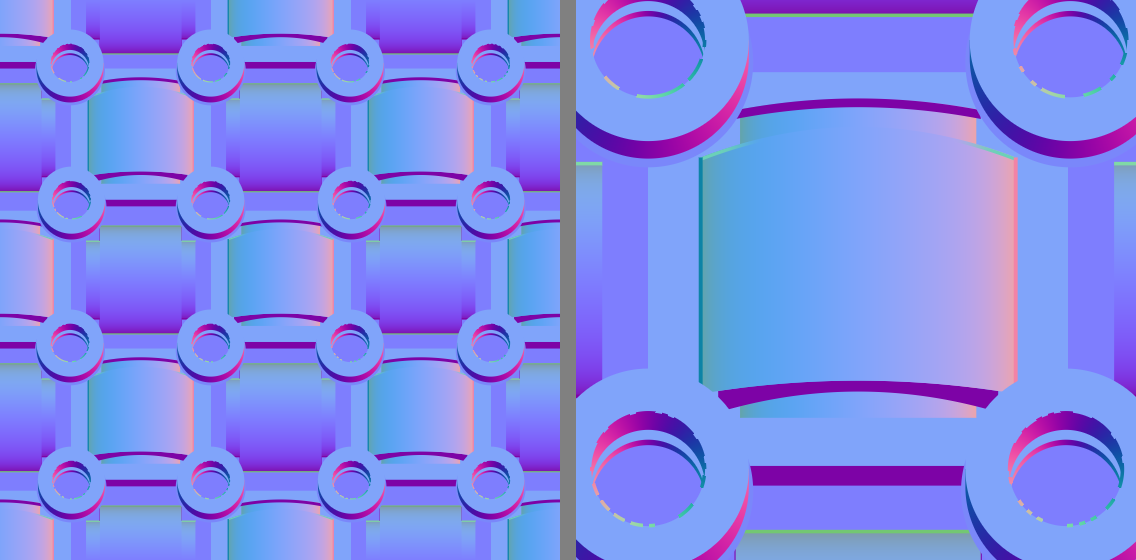
Left, the full canvas; right, a detail of the centre.
Give the GLSL for this texture map, as a Shadertoy shader.

```glsl
const float CANVAS = 768.0;             // design units across the canvas
const float CELL = CANVAS / 4.0;        // four cells each way, two per repeat
const vec2 LATTICE = vec2(97.0, 85.0);  // first crossing, y pointing down
const vec3 TILTED = vec3(0.50, 0.645, 0.98);
const vec3 FLAT = vec3(0.495, 0.495, 0.995);
const vec3 FRONT = vec3(0.49, 0.01, 0.65);

float hash(vec2 p) {
    vec3 q = fract(p.xyx * vec3(0.1031, 0.1030, 0.0973));
    q += dot(q, q.yzx + 33.33);
    return fract((q.x + q.y) * q.z);
}

float fill(float d, float aa) { return clamp(0.5 - d / aa, 0.0, 1.0); }

float band(float x, float lo, float hi, float aa) {
    return fill(max(lo - x, x - hi), aa);
}

float box(vec2 p, vec2 halfSize) {
    vec2 d = abs(p) - halfSize;
    return max(d.x, d.y);
}

// Normal colour of a steep wall facing dir
vec3 wallColor(vec2 dir) {
    return vec3(0.5 + 0.45 * dir.x, 0.43 - 0.42 * dir.y, 0.65);
}

// Normal colour across a rounded surface, t from -1 to 1 along axis
vec3 bend(vec3 base, vec2 axis, float t) {
    t = clamp(t, -1.0, 1.0);
    float slope = 0.27 * t + 0.16 * pow(t, 5.0);
    float depth = 0.10 * t * t + 0.22 * pow(t, 8.0);
    return base + vec3(axis * slope, -depth);
}

// Upright barrel standing in a raised frame
vec3 uprightCell(vec2 p, float aa) {
    vec3 col = mix(FLAT, TILTED, band(p.y, -87.0, 93.0, aa));
    col = mix(col, FRONT, band(p.y, 93.0, 102.0, aa));
    float u = p.x / 72.0;
    float v = p.x / 54.0;

    // Narrow neck with its top lip
    float neckTop = -75.0 + 5.0 * v * v;
    float neckSide = abs(p.x) - 54.0;
    vec3 neck = bend(TILTED, vec2(1.0, 0.0), v);
    col = mix(col, neck, fill(max(neckSide, max(neckTop - p.y, p.y - 71.0)), aa));
    col = mix(col, FRONT, fill(max(neckSide - 2.0, abs(p.y - neckTop - 2.0) - 2.0), aa));

    // Shadowed lower lip, then the barrel
    float bottom = 54.0 + 6.0 * u * u;
    float lip = max(abs(p.x) - 64.0, max(bottom - p.y, p.y - bottom - 5.0 - 6.0 * u * u));
    col = mix(col, FRONT, fill(lip, aa));
    float top = -62.0 + 14.0 * u * u;
    float barrel = max(abs(p.x) - 72.0, max(top - p.y, p.y - bottom));
    col = mix(col, bend(TILTED, vec2(1.0, 0.0), u), fill(barrel, aa));

    // Bright shoulders and edge lines
    float shoulder = max(barrel, p.y - top - 1.6);
    col = mix(col, vec3(0.42, 0.82, 0.72), fill(shoulder, aa) * smoothstep(0.6, 0.9, abs(u)));
    float edge = max(abs(abs(p.x) - 72.0) - 0.9, max(-48.0 - p.y, p.y - 60.0));
    return mix(col, wallColor(vec2(sign(p.x), -0.2)), fill(edge, aa));
}

// Sideways barrel lying in the flat ground; pitch is the distance to the row above
vec3 sidewaysCell(vec2 p, float pitch, float aa) {
    vec3 col = mix(FLAT, FRONT, band(p.y + pitch, 93.0, 102.0, aa));
    vec2 q = p - vec2(0.0, 8.0);
    float wide = box(q, vec2(75.0, 54.0));
    float tall = box(q, vec2(56.0, 73.5));
    vec3 rim = wallColor(vec2(0.0, sign(q.y)));

    col = mix(col, bend(FLAT, vec2(0.0, -1.0), q.y / 54.0), fill(wide, aa));
    col = mix(col, rim, fill(max(wide, 52.4 - abs(q.y)), aa));
    col = mix(col, FRONT, fill(max(abs(tall) - 0.6, 54.0 - abs(q.y)), aa) * 0.8);
    col = mix(col, bend(FLAT, vec2(0.0, -1.0), q.y / 73.5), fill(tall, aa));

    // Green-yellow lines along both ends
    float ends = max(abs(abs(q.y) - 74.0) - 0.8, abs(p.x) - 56.0);
    return mix(col, vec3(0.45, 0.78, 0.45), fill(ends, aa));
}

// Raised washer: flange, outer wall, face, and a stepped hole
vec3 paintRing(vec3 col, vec2 p, vec2 id, float aa) {
    float r = length(p);
    vec2 dir = p / max(r, 0.001);
    vec2 down = vec2(0.0, 1.0);
    col = mix(col, vec3(0.48, 0.53, 0.98), fill(length(p - down * 10.0) - 48.0, aa));
    float outer = min(length(p - down * 8.0) - 46.0, box(p - down * 4.0, vec2(46.0, 4.0)));
    col = mix(col, wallColor(dir), fill(outer, aa));
    col = mix(col, TILTED, fill(r - 46.0, aa));

    vec3 inner = wallColor(-dir);
    vec3 hole = mix(inner, TILTED, fill(length(p - down * 8.0) - 26.0, aa));
    hole = mix(hole, inner, fill(length(p - down * 12.5) - 26.0, aa));
    hole = mix(hole, FLAT, fill(length(p - down * 15.0) - 26.0, aa));
    col = mix(col, hole, fill(r - 26.0, aa));

    // Broken bright rim
    float chip = step(0.4, hash(vec2(floor(atan(p.y, p.x) * 9.0) + 40.0, id.x + 4.0 * id.y)));
    return mix(col, inner, chip * fill(abs(r - 25.8) - 0.8, aa));
}

void mainImage(out vec4 fragColor, in vec2 fragCoord) {
    vec2 uv = fragCoord / iResolution.xy;
    vec2 p = vec2(uv.x, 1.0 - uv.y) * CANVAS - LATTICE;
    float aa = CANVAS / iResolution.y;

    // Checkerboard of barrels, odd rows sitting slightly lower
    vec2 cell = floor(p / CELL);
    float oddRow = mod(cell.y, 2.0);
    vec2 local = p - (cell + 0.5) * CELL - vec2(0.0, 3.0 * oddRow);
    float pitch = CELL + mix(-3.0, 3.0, oddRow);
    bool upright = mod(cell.x + cell.y, 2.0) < 0.5;
    vec3 col = upright ? uprightCell(local, aa) : sidewaysCell(local, pitch, aa);

    // Washers on the crossings, each nudged by its row and column
    vec2 node = floor(p / CELL + 0.5);
    vec2 parity = mod(node, 2.0);
    vec2 nudge = vec2((1.0 - parity.x) * (2.0 * parity.y - 1.0), 1.5 - 4.0 * parity.y);
    col = paintRing(col, p - node * CELL - nudge, mod(node, 4.0), aa);
    fragColor = vec4(clamp(col, 0.0, 1.0), 1.0);
}
```
